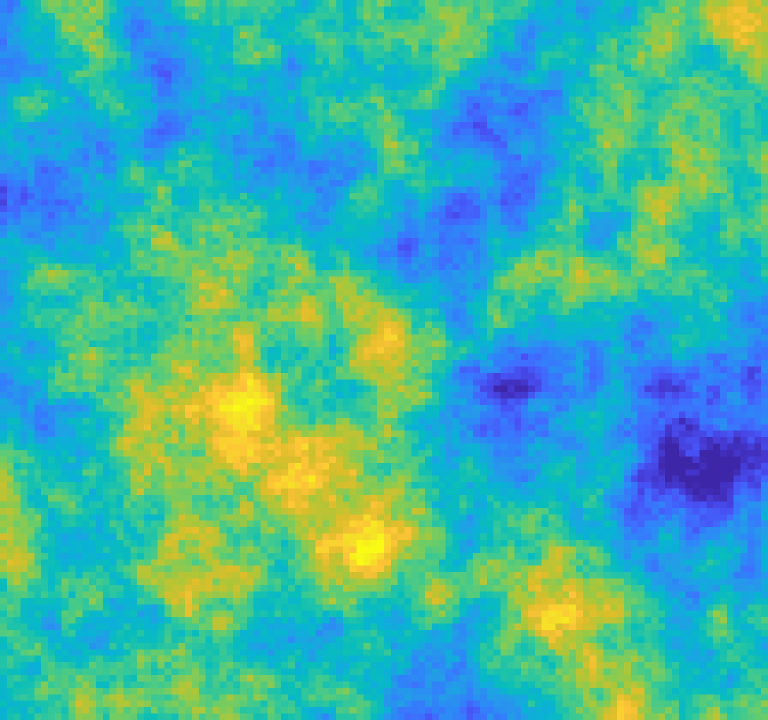
Write a Shadertoy shader that draws this texture.

```glsl
// A blocky heat map of a random cloud field: fractal value noise is sampled
// once per grid cell, roughened with a little per-cell grain, and coloured
// through a ramp from indigo over blue, teal and green to yellow.

const vec2 GRID = vec2(112.0);      // cells across and up the canvas
const int OCTAVES = 5;
const int LAST_STOP = 14;
const float BASE_LEVEL = 0.442;
const float DRIFT_STRENGTH = 0.2;
const float CLOUD_STRENGTH = 0.57;
const float GRAIN_STRENGTH = 0.1;

const vec3 RAMP[15] = vec3[15](
    vec3(0.242, 0.150, 0.660), vec3(0.271, 0.230, 0.830), vec3(0.281, 0.323, 0.958),
    vec3(0.244, 0.436, 0.995), vec3(0.179, 0.529, 0.968), vec3(0.143, 0.612, 0.908),
    vec3(0.040, 0.695, 0.839), vec3(0.035, 0.742, 0.730), vec3(0.216, 0.784, 0.592),
    vec3(0.420, 0.802, 0.410), vec3(0.672, 0.779, 0.223), vec3(0.860, 0.742, 0.165),
    vec3(0.997, 0.766, 0.220), vec3(0.960, 0.880, 0.155), vec3(0.977, 0.984, 0.080));

float hash(vec2 p) {
    return fract(sin(dot(p, vec2(127.1, 311.7))) * 43758.5453);
}

// Value noise centred on zero
float noise(vec2 p) {
    vec2 i = floor(p);
    vec2 f = fract(p);
    vec2 s = f * f * (3.0 - 2.0 * f);
    float low = mix(hash(i), hash(i + vec2(1.0, 0.0)), s.x);
    float high = mix(hash(i + vec2(0.0, 1.0)), hash(i + vec2(1.0, 1.0)), s.x);
    return mix(low, high, s.y) - 0.5;
}

vec2 rotate(vec2 p, float angle) {
    float c = cos(angle), s = sin(angle);
    return vec2(c * p.x - s * p.y, s * p.x + c * p.y);
}

// Sum of octaves, each turned to hide the lattice directions
float fractalNoise(vec2 p, float amplitude, float gain) {
    float sum = 0.0;
    for (int i = 0; i < OCTAVES; i++) {
        sum += amplitude * noise(p);
        p = rotate(p * 2.0, 0.9) + vec2(17.3, 9.1);
        amplitude *= gain;
    }
    return sum;
}

vec3 rampColour(float level) {
    float x = clamp(level, 0.0, 1.0) * float(LAST_STOP);
    int stop = min(int(x), LAST_STOP - 1);
    return mix(RAMP[stop], RAMP[stop + 1], x - float(stop));
}

// Colour of the grid cell that holds a canvas position in 0..1
vec3 cellColour(vec2 uv, float aspect) {
    vec2 cell = floor(uv * GRID);
    vec2 p = (cell + 0.5) / GRID * vec2(aspect, 1.0);
    float drift = DRIFT_STRENGTH * noise(rotate(p, 0.5) * 2.1 + 31.7);
    float clouds = fractalNoise(rotate(p, 0.3) * 4.2 + 5.4, CLOUD_STRENGTH, 0.7);
    float grain = GRAIN_STRENGTH * (hash(cell + 71.0) - 0.5);
    return rampColour(BASE_LEVEL + drift + clouds + grain);
}

void mainImage(out vec4 fragColor, in vec2 fragCoord) {
    float aspect = iResolution.x / iResolution.y;
    vec3 colour = vec3(0.0);
    // Four samples per pixel smooth the cell borders
    for (int k = 0; k < 4; k++) {
        vec2 offset = 0.5 * vec2(float(k % 2), float(k / 2)) - 0.25;
        colour += 0.25 * cellColour((fragCoord + offset) / iResolution.xy, aspect);
    }
    fragColor = vec4(colour, 1.0);
}
```
